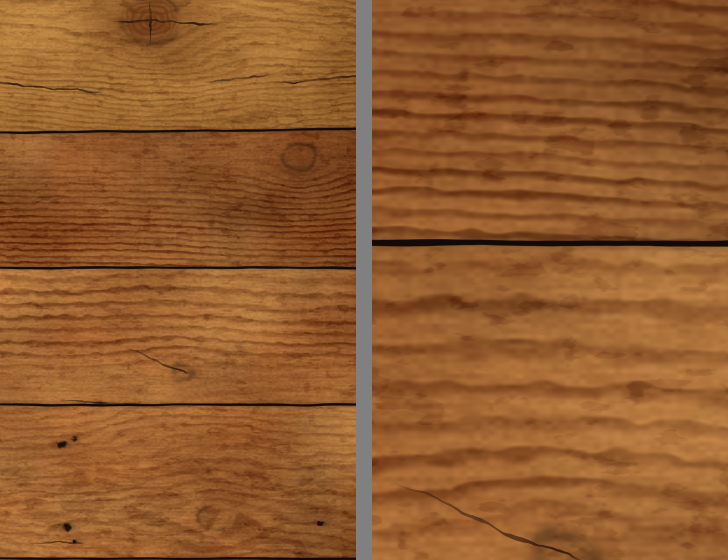
Left: the whole. Right: its middle third, enlarged.
Write a WebGL 2 fragment shader that draws this texture.

```glsl
#version 300 es
precision highp float;
// Four weathered wooden planks lying across the canvas, split by dark gaps.
// Growth rings are contours of a flow bent round one knot per plank; noise
// adds fibres, flecks and stains, and short loops add cracks and nail holes.

#define DARK_WOOD vec3(0.42, 0.22, 0.09)
#define LIGHT_WOOD vec3(0.71, 0.475, 0.25)
#define GAP_COLOR vec3(0.08, 0.04, 0.018)
#define KNOT_COLOR vec3(0.40, 0.20, 0.08)
#define PLANK_HEIGHT 0.2447
#define LOW_PLANK_HEIGHT 0.275
#define GAP_HALF_WIDTH 0.0016
#define CRACK_HALF_WIDTH 0.0006
#define FIBRE_AMOUNT 0.24
#define GRIT_AMOUNT 0.22
#define STAIN_AMOUNT 1.0

uniform vec2 u_resolution;
out vec4 outColor;

// Per plank, bottom to top: tone, rings per unit, ring warp, ring contrast
const vec4 PLANKS[4] = vec4[4](
  vec4(0.74, 58.0, 7.0, 0.30), vec4(0.77, 46.0, 2.0, 0.50),
  vec4(0.41, 86.0, 1.3, 0.46), vec4(0.88, 84.0, 8.0, 0.34));

// Per plank: knot centre, radius, darkness
const vec4 KNOTS[4] = vec4[4](
  vec4(0.381, 0.073, 0.021, 0.15), vec4(0.325, 0.334, 0.015, 0.2),
  vec4(0.536, 0.720, 0.024, 0.4), vec4(0.270, 0.964, 0.041, 0.85));

// Crack start and end
const vec4 CRACKS[8] = vec4[8](
  vec4(-0.02, 0.853, 0.19, 0.835), vec4(0.36, 0.852, 0.49, 0.866),
  vec4(0.49, 0.851, 0.66, 0.865), vec4(0.19, 0.966, 0.395, 0.957),
  vec4(0.27, 0.998, 0.268, 0.92), vec4(0.225, 0.38, 0.345, 0.328),
  vec4(0.055, 0.031, 0.155, 0.031), vec4(0.11, 0.284, 0.25, 0.278));

// Nail hole centre and radius
const vec3 HOLES[5] = vec3[5](
  vec3(0.110, 0.207, 0.0065), vec3(0.133, 0.215, 0.004),
  vec3(0.120, 0.058, 0.0065), vec3(0.573, 0.065, 0.004),
  vec3(0.135, 0.033, 0.0035));

float hash(vec2 p) {
  return fract(sin(dot(p, vec2(127.1, 311.7))) * 43758.5453);
}

float noise(vec2 p) {
  vec2 i = floor(p), f = fract(p);
  f = f * f * (3.0 - 2.0 * f);
  return mix(mix(hash(i), hash(i + vec2(1, 0)), f.x),
             mix(hash(i + vec2(0, 1)), hash(i + vec2(1, 1)), f.x), f.y);
}

float fbm(vec2 p) {
  float sum = 0.0, amp = 0.533;
  for (int i = 0; i < 4; i++) {
    sum += amp * noise(p);
    p = p * 2.03 + 7.3;
    amp *= 0.5;
  }
  return sum;
}

// Narrow dark late wood between wider bands of early wood
float ringLine(float phase) {
  float s = fract(phase);
  return smoothstep(0.35, 0.75, s) * (1.0 - smoothstep(0.8, 1.0, s));
}

// Tapered crack that thins and fades along its length
float crackMask(vec2 p, vec4 ends, float px) {
  vec2 along = ends.zw - ends.xy, rel = p - ends.xy;
  float h = clamp(dot(rel, along) / dot(along, along), 0.0, 1.0);
  float taper = 4.0 * h * (1.0 - h);
  float w = CRACK_HALF_WIDTH * taper * (0.2 + 1.5 * noise(p * 70.0));
  float fade = smoothstep(0.0, 0.6, taper) * (0.25 + 0.65 * noise(p * 40.0 + 3.0));
  return (1.0 - smoothstep(w, w + 1.2 * px, length(rel - along * h))) * fade;
}

void main() {
  vec2 p = gl_FragCoord.xy / u_resolution.y;
  float px = 1.0 / u_resolution.y;

  // Plank index and distance to the nearest gap
  float y = p.y - 0.01 * (p.x - 0.32) * smoothstep(0.5, 0.8, p.y);
  y += (noise(vec2(p.x * 22.0, floor(p.y * 8.0 + 0.3))) - 0.5) * 0.002;
  bool low = y < 0.277;
  float height = low ? LOW_PLANK_HEIGHT : PLANK_HEIGHT;
  float row = low ? (y - 0.002) / height : 1.0 + (y - 0.277) / height;
  float v = fract(row);
  float gapDist = min(v, 1.0 - v) * height;
  int id = clamp(int(floor(row)), 0, 3);
  vec4 plank = PLANKS[id], knot = KNOTS[id];
  vec2 seed = vec2(17.3, 9.7) * float(id + 1);

  // Growth rings flowing round the knot
  vec2 q = (p - knot.xy) * vec2(0.8, 1.0);
  float r = length(q) + (fbm(p * 45.0) - 0.5) * 0.012;
  float reach = 2.0 * knot.z;
  float flow = q.y * (1.0 - reach * reach / (dot(q, q) + 0.6 * reach * reach));
  float warp = fbm(p * vec2(2.5, 6.0) + seed) - 0.5;
  float jitter = (noise(p * vec2(70.0, 130.0)) - 0.5) * 0.28;
  float phase = flow * plank.y + warp * plank.z + jitter;
  float rings = ringLine(phase);
  rings *= 0.4 + 1.0 * fbm(p * vec2(10.0, 22.0) + seed * 2.0);
  rings *= 0.7 + 0.6 * hash(vec2(floor(phase), float(id)));
  if (id == 2) rings *= 1.0 - 0.75 * smoothstep(0.5, 0.8, v);
  if (id == 1) rings *= 0.3 + 0.7 * smoothstep(0.15, 0.45, v);

  // Fibres, dark flecks and broad stains
  float fibre = noise(p * vec2(38.0, 340.0) + seed) - 0.5;
  float grit = noise(p * vec2(240.0, 330.0)) - 0.5;
  float stain = fbm(p * vec2(5.0, 9.0) + seed * 3.0) - 0.5;
  float fleck = smoothstep(0.62, 0.72, fbm(p * vec2(50.0, 100.0) + seed));
  float tone = plank.x + 0.08 - plank.w * rings + FIBRE_AMOUNT * fibre
             + GRIT_AMOUNT * grit + STAIN_AMOUNT * stain - 0.22 * fleck;
  tone -= 0.28 * smoothstep(0.3, 0.64, p.x) * (1.0 - 0.5 * v);

  // Broad flat-sawn patches with crisp contours on the lowest plank
  float patches = fbm(p * vec2(5.0, 15.0) + 3.7) * 5.0;
  float patchEdge = smoothstep(0.4, 0.48, fract(patches)) * (1.0 - smoothstep(0.85, 1.0, fract(patches)));
  if (id == 0) tone += 0.06 - 0.2 * patchEdge * (1.0 - smoothstep(0.5, 0.75, v));
  vec3 color = mix(DARK_WOOD, LIGHT_WOOD, clamp(tone, -0.4, 1.2));
  float red = fbm(p * vec2(7.0, 12.0) + 31.0) - 0.4;
  color += (id == 3 ? vec3(-0.005, 0.015, -0.01) : vec3(0.06, -0.02, -0.03) * red);

  // Knot with its own rings and a soft dark surround
  float inside = 1.0 - smoothstep(knot.z * 0.6, knot.z * 1.25, r);
  float halo = exp(-r * r / (reach * reach));
  float knotRing = 0.7 + 0.3 * sin(r * 700.0 + 6.0 * noise(p * 60.0));
  color = mix(color, KNOT_COLOR, knot.w * (0.45 * halo + 0.55 * inside * knotRing));
  float rim = exp(-pow((r - knot.z) / 0.004, 2.0));
  color *= 1.0 - 0.27 * rim * smoothstep(0.15, 0.6, noise(p * 42.0 + seed));

  // Cracks and nail holes
  float cut = 0.0;
  vec2 wobble = p + (vec2(fbm(p * 40.0 + 5.0), fbm(p * 30.0)) - 0.5) * 0.011;
  for (int i = 0; i < 8; i++) cut = max(cut, crackMask(wobble, CRACKS[i], px));
  for (int i = 0; i < 5; i++) {
    vec2 d = (p - HOLES[i].xy) * vec2(0.8, 1.0);
    float size = HOLES[i].z;
    float edge = length(d) + (noise(p * 190.0) - 0.5) * 0.005;
    cut = max(cut, 0.95 * (1.0 - smoothstep(size * 0.45, size + px, edge)));
    color *= 1.0 - 0.3 * exp(-dot(d * vec2(0.4, 1.3), d) / (size * size * 2.0));
  }
  color = mix(color, GAP_COLOR, cut);

  // Gaps of uneven width between planks, with shaded edges
  float gapWidth = GAP_HALF_WIDTH * (0.5 + fbm(vec2(p.x * 25.0, float(id) + 0.5)));
  color *= 1.0 - 0.3 * exp(-gapDist / 0.003);
  float gap = 1.0 - smoothstep(gapWidth - 0.5 * px, gapWidth + px, gapDist);
  outColor = vec4(mix(color, GAP_COLOR, gap), 1.0);
}
```
